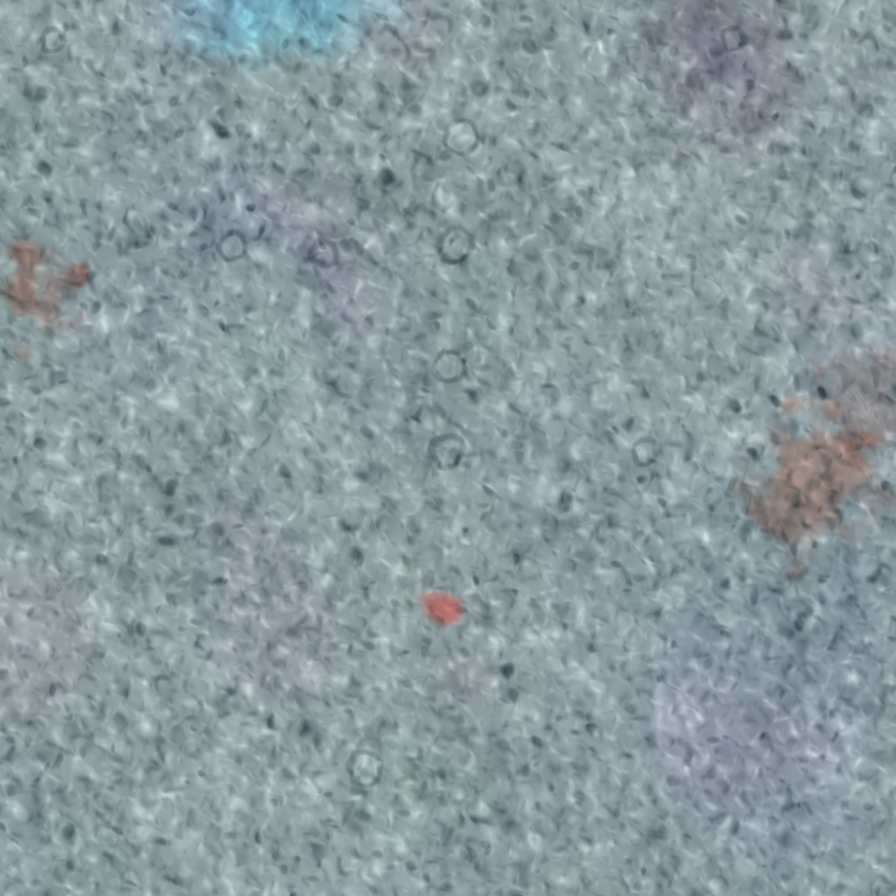
A three.js fragment shader for this texture:

```glsl
varying vec2 vUv;

const vec3 STONE = vec3(0.549, 0.610, 0.626);
const vec3 RUST_TINT = vec3(0.92, 0.70, 0.67);
const vec3 OCHRE_TINT = vec3(1.03, 0.82, 0.76);
const vec3 RED_TINT = vec3(1.24, 0.72, 0.71);
const vec3 CYAN_TINT = vec3(0.79, 1.06, 1.14);
const vec3 VIOLET_TINT = vec3(0.90, 0.86, 0.89);
const float GRAIN_ANGLE = -1.0;

vec3 hash3(vec2 cell, float seed) {
  vec3 q = fract(vec3(cell.xyx + seed * 17.3) * vec3(0.1031, 0.1030, 0.0973));
  q += dot(q, q.yxz + 33.33);
  return fract((q.xxy + q.yzz) * q.zyx);
}

vec2 rotate(vec2 p, float angle) {
  float c = cos(angle), s = sin(angle);
  return vec2(c * p.x + s * p.y, c * p.y - s * p.x);
}

// Cellular noise: one soft, signed, tilted ellipse per cell
float blobNoise(vec2 p, float scale, vec2 radii, float seed) {
  vec2 q = p * scale, base = floor(q);
  float sum = 0.0;
  for (int j = -1; j <= 1; j++) {
    for (int i = -1; i <= 1; i++) {
      vec2 cell = base + vec2(float(i), float(j));
      vec3 h = hash3(cell, seed);
      float angle = GRAIN_ANGLE + (fract(h.z * 37.0) - 0.5) * 2.2;
      vec2 d = rotate(q - cell - h.xy, angle) / radii;
      sum += (h.z * 2.0 - 1.0) * exp(-dot(d, d));
    }
  }
  return sum;
}

// Scattered soft-edged ellipses of varied size and strength
float specks(vec2 p, float scale, float presence, vec2 radii, float seed) {
  vec2 q = p * scale, base = floor(q);
  float cover = 0.0;
  for (int j = -1; j <= 1; j++) {
    for (int i = -1; i <= 1; i++) {
      vec2 cell = base + vec2(float(i), float(j));
      vec3 h = hash3(cell, seed);
      vec3 k = hash3(cell, seed + 5.0);
      float angle = GRAIN_ANGLE + (k.x - 0.5) * 2.0;
      vec2 d = rotate(q - cell - h.xy, angle) / (radii * mix(0.65, 1.25, k.y));
      float shape = 1.0 - smoothstep(0.35, 1.15, length(d));
      cover = max(cover, shape * mix(0.3, 1.0, k.z) * step(h.z, presence));
    }
  }
  return cover;
}

// Rare thin circles with a pale centre: x is the rim, y the inside
vec2 rings(vec2 p, float scale, float presence, float seed) {
  vec2 q = p * scale, cell = floor(q);
  vec3 h = hash3(cell, seed);
  float radius = mix(0.10, 0.17, fract(h.z * 53.0));
  float d = length(q - cell - mix(vec2(0.25), vec2(0.75), h.xy)) - radius;
  float rim = 1.0 - smoothstep(0.01, 0.05, abs(d));
  float inside = 1.0 - smoothstep(-0.06, 0.0, d);
  return vec2(rim, inside) * step(h.z, presence);
}

// Tint of a ragged patch, strongest at its centre
vec3 stain(vec2 p, vec2 centre, vec2 radii, float ragged, vec3 tint) {
  float d = length((p - centre) / radii) + ragged;
  return mix(vec3(1.0), tint, 1.0 - smoothstep(0.35, 1.15, d));
}

void main() {
  vec2 p = vUv;
  float broad = blobNoise(p, 3.5, vec2(0.5), 1.0);
  float patches = blobNoise(p, 9.0, vec2(0.5, 0.4), 2.0);
  float hue = blobNoise(p, 6.0, vec2(0.5), 3.0);

  // Bend the grains a little so they are not plain ellipses
  vec2 bend = vec2(sin(p.y * 163.0 + 3.0 * sin(p.x * 71.0)),
                   sin(p.x * 149.0 + 3.0 * sin(p.y * 83.0)));
  vec2 g = p + 0.0016 * bend;

  // Mottled ground
  vec2 grain = vec2(0.50, 0.27);
  float tone = 0.018 * broad + 0.030 * patches;
  tone += 0.115 * blobNoise(g, 38.0, grain, 4.0);
  tone += 0.135 * blobNoise(g, 70.0, grain, 5.0);
  tone += 0.075 * blobNoise(g, 118.0, grain, 6.0);

  // Dark mineral grains, pale flecks, streaks and rings
  tone -= 0.160 * specks(g, 28.0, 0.42, vec2(0.27, 0.19), 7.0);
  tone -= 0.105 * specks(g, 52.0, 0.38, vec2(0.42, 0.24), 8.0);
  tone += 0.065 * specks(g, 40.0, 0.25, vec2(0.42, 0.18), 9.0);
  tone -= 0.070 * specks(g, 7.0, 0.12, vec2(0.24, 0.09), 10.0);
  tone += dot(rings(g, 9.0, 0.10, 11.0), vec2(-0.11, 0.03));

  // Green to violet drift, then local stains
  vec3 color = STONE + tone * vec3(1.0, 1.0, 0.97);
  color += hue * vec3(0.010, -0.010, 0.016) + broad * vec3(0.014, 0.004, -0.012);
  float ragged = 0.7 * blobNoise(p, 34.0, vec2(0.5, 0.4), 12.0) + 0.25 * patches;
  color *= stain(p, vec2(0.035, 0.675), vec2(0.048, 0.062), ragged, RUST_TINT);
  color *= stain(p, vec2(0.910, 0.470), vec2(0.075, 0.085), ragged, OCHRE_TINT);
  color *= stain(p, vec2(0.980, 0.550), vec2(0.070, 0.060), ragged, mix(vec3(1.0), RUST_TINT, 0.4));
  color *= stain(p, vec2(0.493, 0.320), vec2(0.024, 0.022), 0.4 * ragged, RED_TINT);
  color *= stain(p, vec2(0.310, 1.010), vec2(0.150, 0.095), 0.3 * ragged, CYAN_TINT);
  color *= stain(p, vec2(0.810, 0.950), vec2(0.110, 0.090), ragged, VIOLET_TINT);

  gl_FragColor = vec4(clamp(color, 0.0, 1.0), 1.0);
}
```
